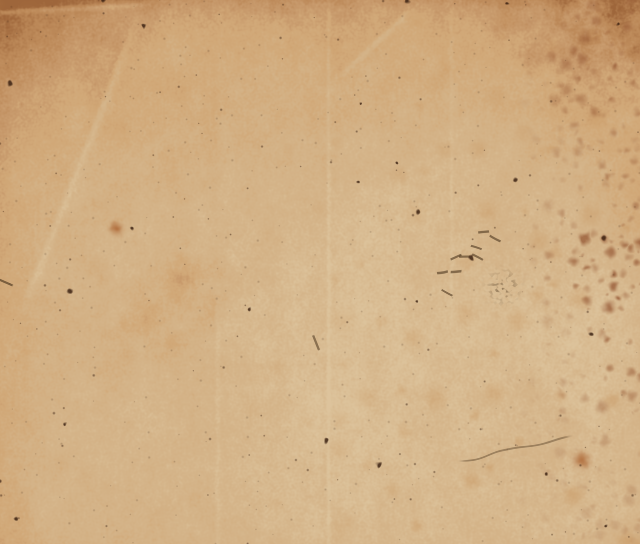
A Shadertoy shader for this texture:

```glsl
// Old foxed paper: browned edges, soft folds, rusty spots, dark specks and fine grain.

vec2 hash2(vec2 p) {
    vec3 q = fract(p.xyx * vec3(0.1031, 0.1030, 0.0973));
    q += dot(q, q.yzx + 33.33);
    return fract((q.xx + q.yz) * q.zy);
}

float gradientNoise(vec2 p) {
    vec2 i = floor(p), f = fract(p);
    vec2 u = f * f * f * (f * (f * 6.0 - 15.0) + 10.0);
    vec2 e = vec2(0.0, 1.0);
    float a = dot(hash2(i) * 2.0 - 1.0, f);
    float b = dot(hash2(i + e.yx) * 2.0 - 1.0, f - e.yx);
    float c = dot(hash2(i + e.xy) * 2.0 - 1.0, f - e.xy);
    float d = dot(hash2(i + e.yy) * 2.0 - 1.0, f - e.yy);
    return mix(mix(a, b, u.x), mix(c, d, u.x), u.y);
}

float fbm(vec2 p) {
    float sum = 0.0, gain = 1.0;
    for (int i = 0; i < 5; i++) {
        sum += gain * gradientNoise(p);
        p = mat2(1.6, 1.2, -1.2, 1.6) * p + 17.0;
        gain *= 0.55;
    }
    return sum;
}

// Random round spots, one chance per grid cell; softness is relative to radius
float scatter(vec2 p, float cells, float share, float radius, float softness, float seed) {
    vec2 cell = floor(p * cells);
    float cover = 0.0;
    for (int y = -1; y <= 1; y++)
    for (int x = -1; x <= 1; x++) {
        vec2 c = cell + vec2(x, y);
        vec2 luck = hash2(c + seed + 41.0);
        float r = radius * (0.4 + 0.6 * luck.y);
        float blur = r * softness + 0.6 / iResolution.y;
        float d = length(p - (c + hash2(c + seed)) / cells);
        cover = max(cover, step(luck.x, share) * (1.0 - smoothstep(r - blur, r + blur, d)));
    }
    return cover;
}

// Along (0 to 1) and signed across distance for a line from a to b
vec2 lineSpace(vec2 p, vec2 a, vec2 b) {
    vec2 v = b - a, q = p - a;
    return vec2(dot(q, v) / dot(v, v), (q.x * v.y - q.y * v.x) / length(v));
}

// Bright ridge with a wider shadow on its left
float fold(vec2 p, vec2 a, vec2 b, float width) {
    vec2 l = lineSpace(p, a, b);
    float s = l.y / width;
    float ends = smoothstep(-0.05, 0.15, l.x) * (1.0 - smoothstep(0.85, 1.05, l.x));
    return ends * (exp(-s * s) - 0.7 * step(s, 0.0) * exp(s * 0.35) * smoothstep(0.0, -1.5, s));
}

float stroke(vec2 p, vec2 a, vec2 b, float width) {
    vec2 l = lineSpace(p, a, b);
    float ends = smoothstep(0.0, 0.1, l.x) * (1.0 - smoothstep(0.9, 1.0, l.x));
    return ends * (1.0 - smoothstep(width, width + 1.2 / iResolution.y, abs(l.y)));
}

float blob(vec2 p, vec2 center, float radius) {
    vec2 q = (p - center) / radius;
    return exp(-dot(q, q));
}

vec3 paperColor(float age) {
    vec3 c = mix(vec3(0.865, 0.765, 0.61), vec3(0.83, 0.70, 0.53), smoothstep(-0.03, 0.28, age));
    c = mix(c, vec3(0.82, 0.66, 0.47), smoothstep(0.24, 0.47, age));
    c = mix(c, vec3(0.78, 0.60, 0.42), smoothstep(0.44, 0.62, age));
    c = mix(c, vec3(0.74, 0.54, 0.35), smoothstep(0.58, 0.78, age));
    return mix(c, vec3(0.62, 0.40, 0.23), smoothstep(0.74, 1.05, age));
}

void mainImage(out vec4 fragColor, in vec2 fragCoord) {
    vec2 uv = fragCoord / iResolution.xy;
    vec2 p = fragCoord / iResolution.y;
    float cloud = fbm(p * 4.0), mottle = fbm(p * 17.0 + 9.0);
    vec2 ragged = p + 0.006 * vec2(gradientNoise(p * 70.0), gradientNoise(p * 70.0 + 50.0));

    // Browning towards the top, the left and the sheet edges
    float age = 0.11 + 0.26 * smoothstep(0.45, 1.0, uv.y) + 0.13 * (1.0 - smoothstep(0.0, 0.7, uv.x));
    vec2 edge = uv + 0.02 * cloud;
    age += 0.20 * exp(-uv.x * 18.0) + 0.26 * exp((edge.y - 1.0) * 24.0);
    age += 0.14 * exp((edge.x - 1.0) * 9.0) + 0.08 * exp(-edge.y * 22.0);
    age += (0.28 + 0.35 * mottle) * blob(p, vec2(1.15, 1.0), 0.17);
    age += 0.16 * blob(p, vec2(0.06, 0.98), 0.16);
    age += (0.16 + 0.25 * mottle) * (blob(p, vec2(0.36, 0.49), 0.065) + 0.7 * blob(p, vec2(0.27, 0.41), 0.07));
    age += 0.13 * cloud + 0.09 * mottle;

    // Folds and faint vertical laid bands
    age -= 0.10 * fold(p, vec2(0.604, -0.1), vec2(0.604, 1.1), 0.004);
    age -= 0.07 * fold(p, vec2(0.40, -0.1), vec2(0.40, 0.5), 0.005);
    age -= 0.06 * fold(p, vec2(0.83, 0.38), vec2(0.83, 1.0), 0.004);
    age -= 0.15 * fold(p, vec2(0.038, 0.42), vec2(0.252, 0.96), 0.008);
    age -= 0.13 * fold(p, vec2(0.62, 0.855), vec2(0.755, 0.98), 0.006);
    age -= 0.18 * fold(p, vec2(-0.04, 0.975), vec2(0.28, 0.992), 0.006);
    age += 0.04 * gradientNoise(vec2(p.x * 32.0, p.y * 1.5));

    // Paper grain
    age += 0.11 * gradientNoise(p * 190.0) + 0.09 * gradientNoise(p * vec2(95.0, 75.0) + 30.0);
    vec3 color = paperColor(age);

    // Pale ochre blotches, then rusty foxing gathered at the right
    float lowerRight = smoothstep(0.35, 0.8, uv.x) * (1.0 - 0.6 * uv.y);
    color = mix(color, vec3(0.77, 0.56, 0.34), scatter(ragged, 16.0, 0.4, 0.016, 0.9, 3.0) * (0.08 + 0.28 * lowerRight));
    float foxZone = smoothstep(0.78, 0.93, uv.x + 0.08 * cloud) * (0.3 + blob(p, vec2(1.1, 0.46), 0.2) + 0.6 * blob(p, vec2(1.12, 0.9), 0.14));
    float fox = scatter(ragged, 31.0, 0.4, 0.0095, 0.7, 11.0) + 0.5 * scatter(ragged, 48.0, 0.35, 0.006, 0.7, 23.0);
    color = mix(color, vec3(0.59, 0.35, 0.21), min(fox * foxZone * 0.6, 0.75));
    float rust = blob(ragged, vec2(0.214, 0.58), 0.009) + blob(ragged, vec2(1.07, 0.154), 0.013);
    color = mix(color, vec3(0.65, 0.35, 0.15), 0.7 * rust);

    // Crack, edge tear, grey scuff and small scratches
    vec2 bent = p + vec2(0.0, 0.012 * gradientNoise(p * 14.0));
    float scratch = 0.45 * stroke(bent, vec2(0.84, 0.15), vec2(1.055, 0.20), 0.0006);
    scratch += 0.7 * stroke(bent, vec2(-0.01, 0.49), vec2(0.025, 0.47), 0.001);
    scratch += 0.6 * stroke(p, vec2(0.575, 0.385), vec2(0.587, 0.355), 0.001);
    for (int i = 0; i < 9; i++) {
        vec2 h = hash2(vec2(i, 71.0));
        vec2 a = mix(vec2(0.80, 0.48), vec2(0.89, 0.575), float(i) / 8.0) + 0.025 * (h - 0.5);
        scratch += 0.65 * stroke(bent, a, a + vec2(0.022, 0.026 * (h.y - 0.65)), 0.0009);
    }
    scratch += 0.6 * blob(p, vec2(0.925, 0.472), 0.023) * smoothstep(0.0, 0.35, gradientNoise(p * vec2(120.0, 150.0)));
    color = mix(color, vec3(0.34, 0.25, 0.15), min(scratch, 0.8));

    // Dark specks, few large and many tiny
    float specks = 0.85 * scatter(ragged, 9.0, 0.18, 0.0046, 0.3, 37.0);
    specks = max(specks, 0.5 * scatter(p, 26.0, 0.13, 0.0021, 0.4, 53.0));
    specks = max(specks, 0.22 * scatter(p, 45.0, 0.22, 0.0018, 0.6, 67.0));
    color = mix(color, vec3(0.23, 0.13, 0.07), specks);

    fragColor = vec4(color, 1.0);
}
```
